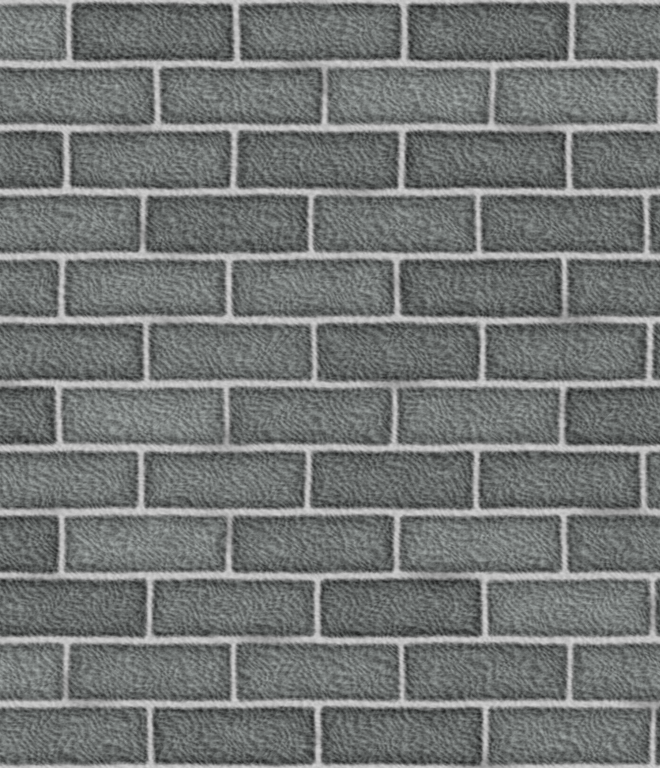
A Shadertoy shader for this texture:

```glsl
#define ROWS 12.0
#define BRICK_LENGTH 2.62
#define JOINT vec2(0.115, 0.135)
#define CORNER 0.05
#define EDGE_SOFTNESS 0.042
#define BRICK_DARK 0.432
#define BRICK_LIGHT 0.53
#define MORTAR_TONE 0.66
#define RIM_SHADE 0.22
#define GRAIN 0.21
#define BRICK_TINT vec3(0.975, 1.01, 1.0)

vec2 hash2(vec2 p) {
    vec3 q = fract(vec3(p.xyx) * vec3(0.1031, 0.1030, 0.0973));
    q += dot(q, q.yzx + 33.33);
    return fract((q.xx + q.yz) * q.zy);
}

// Distance to the nearest scattered point
float cellNoise(vec2 p) {
    vec2 cell = floor(p), f = fract(p);
    float nearest = 2.0;
    for (int y = -1; y <= 1; y++)
    for (int x = -1; x <= 1; x++) {
        vec2 offset = vec2(x, y);
        vec2 delta = offset + hash2(cell + offset + 50.0) - f;
        nearest = min(nearest, dot(delta, delta));
    }
    return sqrt(nearest);
}

// Side-lit roughness with short, loosely slanted ridges
float embossedGrain(vec2 p) {
    vec2 slanted = mat2(0.88, 0.47, -0.47, 0.88) * p;
    vec2 q = slanted * vec2(9.0, 13.0);
    q += 0.5 * sin(p.yx * vec2(11.0, 8.0) + 2.0 * sin(p * 3.7));
    float coarse = cellNoise(q) - cellNoise(q + vec2(0.25, 0.42));
    float fine = cellNoise(p * vec2(17.0, 21.0) + 17.0) - 0.45;
    return coarse + 0.6 * fine;
}

float roundedBox(vec2 p, vec2 halfSize, float radius) {
    vec2 q = abs(p) - halfSize + radius;
    return length(max(q, 0.0)) + min(max(q.x, q.y), 0.0) - radius;
}

// Running bond, with each course slipped a little sideways
float courseShift(float row) {
    float fromTop = ROWS - 1.0 - row;
    float bond = mod(fromTop, 2.0) < 0.5 ? 1.0 : 2.306;
    float drift = 0.075 * cos(fromTop * 0.524);
    float slip = 0.095 * sin(fromTop * 1.571) * exp(-0.12 * fromTop);
    return bond + drift + slip;
}

void mainImage(out vec4 fragColor, in vec2 fragCoord) {
    vec2 p = fragCoord / iResolution.y * ROWS;
    float pixel = ROWS / iResolution.y;

    // Hand-laid unevenness
    vec2 wall = p;
    wall.y += 0.008 * sin(p.x * 1.9 + p.y * 1.7) + 0.005 * sin(p.x * 6.1 - p.y * 3.0);
    wall.x += 0.008 * sin(p.y * 4.3 + p.x * 1.9);

    // Brick layout
    float row = floor(wall.y);
    float along = (wall.x - courseShift(row)) / BRICK_LENGTH;
    vec2 id = vec2(floor(along), row);
    vec2 local = (vec2(fract(along), fract(wall.y)) - 0.5) * vec2(BRICK_LENGTH, 1.0);
    vec2 variety = hash2(id + 31.0);
    vec2 halfSize = 0.5 * (vec2(BRICK_LENGTH, 1.0) - JOINT);
    halfSize -= 0.012 * (variety.yx - 0.5);
    float grain = embossedGrain(p);
    float edge = roundedBox(local, halfSize, CORNER) + 0.008 * grain;

    // Brick face: own tone, faint scratches, dark rim
    float scratches = cellNoise(p * vec2(1.6, 14.0) + 9.0) - 0.45;
    float blotches = sin(p.x * 4.1 + p.y * 2.7) * sin(p.y * 5.9 - p.x * 1.3);
    float face = mix(BRICK_DARK, BRICK_LIGHT, variety.x * variety.x);
    face += GRAIN * grain + 0.08 * scratches + 0.012 * blotches;
    float depth = max(-edge, 0.0);
    face -= RIM_SHADE * exp(-depth / 0.09) * (0.85 + 0.3 * variety.y);

    // Mortar: lightest mid-joint, with soiled patches
    float soil = smoothstep(0.5, 1.0, sin(p.x * 1.45 + p.y * 2.4) * sin(p.x * 0.63 - p.y * 1.9));
    float mortar = MORTAR_TONE + 0.11 * smoothstep(0.0, 0.06, edge);
    mortar += 0.4 * GRAIN * grain - 0.14 * soil;

    float softness = max(EDGE_SOFTNESS, pixel);
    float joint = smoothstep(-softness, softness, edge);
    vec3 color = mix(face * BRICK_TINT, vec3(mortar), joint);
    fragColor = vec4(clamp(color, 0.0, 1.0), 1.0);
}
```
